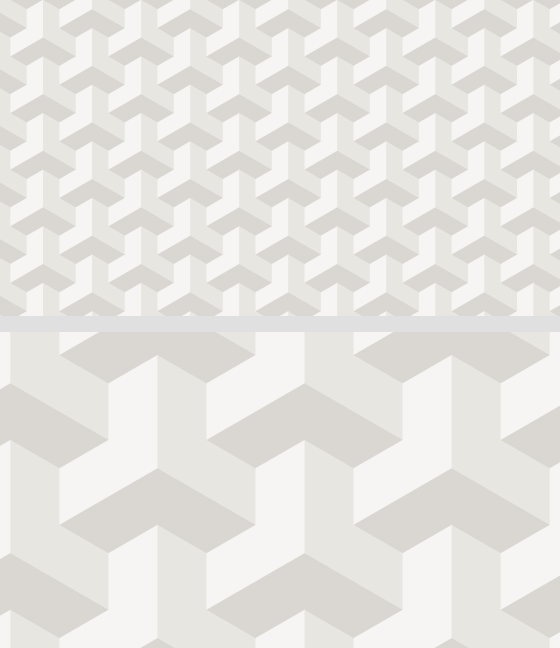
Top, the full canvas; bottom, a detail of the centre.
This pattern is drawn by a Shadertoy shader. Its source:

```glsl
// Interlocking three-armed tripods, each split into dark, mid and light folded faces.

const float HALF_SQRT3 = 0.8660254;
const float TURN_THIRD = 2.0943951;
const float EDGE = 0.05972;                  // short face edge, in canvas heights
const vec2 ORIGIN = vec2(0.433, -1.116);     // one tripod hub from the centre, in edges

const vec3 DARK  = vec3(0.855, 0.843, 0.824);
const vec3 MID   = vec3(0.906, 0.902, 0.882);
const vec3 LIGHT = vec3(0.965, 0.961, 0.953);

vec2 rotateClockwise(vec2 p, float angle) {
    float c = cos(angle), s = sin(angle);
    return mat2(c, -s, s, c) * p;
}

// Hub position on the triangular lattice with a spacing of three edges
vec2 hubPosition(vec2 cell) {
    return vec2(3.0 * HALF_SQRT3 * cell.x, 1.5 * cell.x + 3.0 * cell.y);
}

// Signed distance to a downward chevron with its apex at the hub
float chevronDistance(vec2 p) {
    p.x = abs(p.x);
    float across = dot(p, vec2(0.5, HALF_SQRT3));
    float tip = dot(p, vec2(0.5, -HALF_SQRT3)) - 2.0 * HALF_SQRT3;
    return max(max(across, -across - HALF_SQRT3), tip);
}

float coverage(float dist, float pixel) {
    return clamp(0.5 - dist / pixel, 0.0, 1.0);
}

// RGB sum and total weight of the three faces around one hub
vec4 tripodFaces(vec2 p, float pixel) {
    vec4 sum = vec4(0.0);
    for (int k = 0; k < 3; k++) {
        vec3 tone = k == 0 ? DARK : (k == 1 ? MID : LIGHT);
        vec2 q = rotateClockwise(p, TURN_THIRD * float(k));
        sum += vec4(tone, 1.0) * coverage(chevronDistance(q), pixel);
    }
    return sum;
}

void mainImage(out vec4 fragColor, in vec2 fragCoord) {
    float pixel = 1.0 / (iResolution.y * EDGE);
    vec2 p = (fragCoord - 0.5 * iResolution.xy) * pixel - ORIGIN;

    // Nearest lattice cell
    float column = round(p.x / (3.0 * HALF_SQRT3));
    vec2 cell = vec2(column, round((p.y - 1.5 * column) / 3.0));

    // Blend the faces of this tripod and its neighbours by coverage
    vec4 sum = vec4(0.0);
    for (int j = -1; j <= 1; j++) {
        for (int i = -1; i <= 1; i++) {
            vec2 hub = hubPosition(cell + vec2(i, j));
            sum += tripodFaces(p - hub, pixel);
        }
    }
    fragColor = vec4(sum.rgb / max(sum.a, 0.001), 1.0);
}
```
